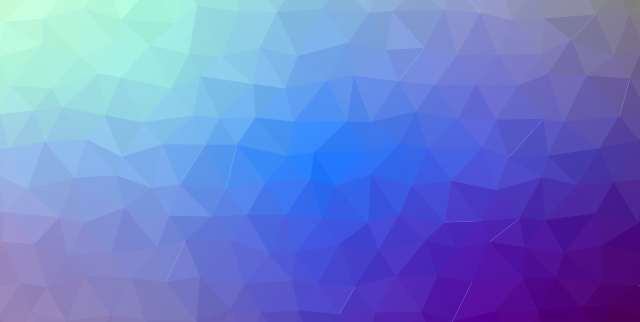
A Shadertoy shader for this background:

```glsl
// Low-poly backdrop: a staggered, jittered grid of points is split into
// triangles, and each facet takes its colour from a smooth gradient mesh
// running from mint (top left) through vivid blue (centre) to deep violet.

const vec2 GRID = vec2(16.6, 9.65);    // cells across the canvas
const vec2 OFFSET = vec2(-0.15, 0.2);  // shift of the lattice, in cells

float hash(vec2 p) {
    vec3 q = fract(p.xyx * vec3(0.1031, 0.1030, 0.0973));
    q += dot(q, q.yzx + 33.33);
    return fract((q.x + q.y) * q.z);
}

// Five evenly spaced colour stops, joined linearly.
vec3 ramp(float t, vec3 a, vec3 b, vec3 c, vec3 d, vec3 e) {
    t *= 4.0;
    vec3 col = mix(a, b, clamp(t, 0.0, 1.0));
    col = mix(col, c, clamp(t - 1.0, 0.0, 1.0));
    col = mix(col, d, clamp(t - 2.0, 0.0, 1.0));
    return mix(col, e, clamp(t - 3.0, 0.0, 1.0));
}

// Gradient mesh: horizontal ramps blended from top to bottom.
vec3 gradient(vec2 uv) {
    float x = uv.x;
    vec3 top = ramp(x, vec3(0.80, 1.00, 0.86), vec3(0.66, 0.97, 0.87),
        vec3(0.53, 0.74, 0.88), vec3(0.58, 0.60, 0.79), vec3(0.50, 0.50, 0.50));
    vec3 upper = ramp(x, vec3(0.68, 0.96, 0.87), vec3(0.60, 0.89, 0.89),
        vec3(0.42, 0.63, 0.94), vec3(0.45, 0.46, 0.83), vec3(0.43, 0.37, 0.58));
    vec3 middle = ramp(x, vec3(0.59, 0.73, 0.91), vec3(0.48, 0.68, 0.93),
        vec3(0.10, 0.48, 1.00), vec3(0.29, 0.34, 0.86), vec3(0.29, 0.20, 0.60));
    vec3 lower = ramp(x, vec3(0.61, 0.56, 0.79), vec3(0.47, 0.53, 0.84),
        vec3(0.26, 0.33, 0.88), vec3(0.31, 0.11, 0.69), vec3(0.28, 0.03, 0.48));
    vec3 bottom = ramp(x, vec3(0.60, 0.51, 0.70), vec3(0.49, 0.47, 0.71),
        vec3(0.31, 0.25, 0.76), vec3(0.34, 0.01, 0.59), vec3(0.30, 0.00, 0.34));
    return ramp(1.0 - uv.y, top, upper, middle, lower, bottom);
}

// Jittered lattice point; odd rows are moved by half a cell.
vec2 latticePoint(vec2 id) {
    vec2 jitter = vec2(hash(id + 17.0), hash(id + 71.0)) - 0.5;
    return id + OFFSET + vec2(0.5 * mod(id.y, 2.0), 0.0) + jitter * vec2(0.5, 0.55);
}

float cross2(vec2 a, vec2 b) {
    return a.x * b.y - a.y * b.x;
}

// Signed distance to the line through a and b, positive on its left.
float edgeDistance(vec2 p, vec2 a, vec2 b) {
    return cross2(b - a, p - a) / max(length(b - a), 0.001);
}

// One facet with clockwise corners: colour times coverage in rgb, coverage in w.
vec4 facet(vec2 p, vec2 a, vec2 b, vec2 c, float seed, float pixel) {
    float first = edgeDistance(p, b, a);
    float inside = min(first, min(edgeDistance(p, c, b), edgeDistance(p, a, c)));
    float coverage = clamp(0.5 + inside / pixel, 0.0, 1.0);

    vec2 centre = (a + b + c) / 3.0;
    vec3 col = gradient(mix(centre, p, 0.2) / GRID);
    col += 0.045 * (seed - 0.5);

    // A few facets carry a pale hairline on one edge.
    float width = max(pixel, 0.025);
    float hairline = 1.0 - smoothstep(0.0, width, abs(first));
    col = mix(col, vec3(0.75, 0.8, 0.92), 0.4 * hairline * step(0.975, fract(seed * 57.3)));
    return vec4(col, 1.0) * coverage;
}

void mainImage(out vec4 fragColor, in vec2 fragCoord) {
    vec2 uv = fragCoord / iResolution.xy;
    vec2 p = uv * GRID;
    float pixel = GRID.x / iResolution.x;
    vec2 cell = floor(p - OFFSET);

    // The smooth gradient fills any gap left between facets.
    vec4 sum = vec4(gradient(uv), 1.0) * 0.001;
    for (int j = -1; j <= 1; j++) {
        for (int i = -2; i <= 1; i++) {
            vec2 id = cell + vec2(i, j);
            vec2 a = latticePoint(id);
            vec2 b = latticePoint(id + vec2(1.0, 0.0));
            vec2 c = latticePoint(id + vec2(1.0, 1.0));
            vec2 d = latticePoint(id + vec2(0.0, 1.0));
            float s = hash(id + 5.3);
            float t = hash(id + 41.7);
            // Split each quad along its shorter diagonal.
            if (distance(a, c) < distance(b, d)) {
                sum += facet(p, a, c, b, s, pixel) + facet(p, a, d, c, t, pixel);
            } else {
                sum += facet(p, a, d, b, s, pixel) + facet(p, d, c, b, t, pixel);
            }
        }
    }
    fragColor = vec4(clamp(sum.rgb / sum.w, 0.0, 1.0), 1.0);
}
```
